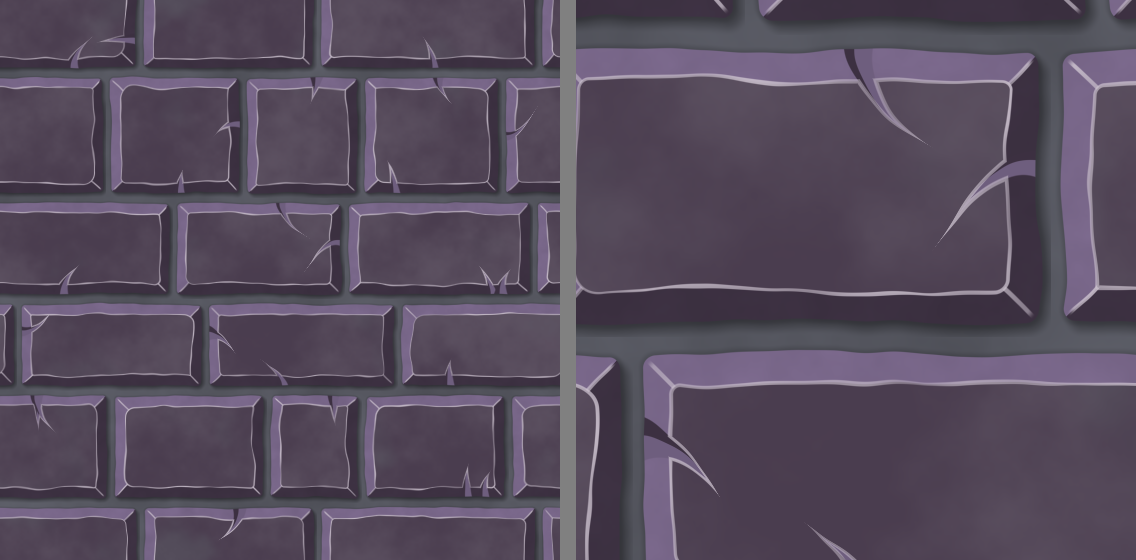
Left: the whole. Right: its middle third, enlarged.
Reproduce this texture procedurally as a Shadertoy shader.

```glsl
// Painted wall of bevelled purple stones in five uneven courses, with chipped edges and grey mortar.

const vec3 MORTAR = vec3(0.335, 0.340, 0.375);
const vec3 FACE_DARK = vec3(0.290, 0.238, 0.308);
const vec3 FACE_PALE = vec3(0.362, 0.318, 0.380);
const vec3 BEVEL_LIT = vec3(0.470, 0.400, 0.535);
const vec3 BEVEL_SHADE = vec3(0.235, 0.190, 0.255);
const vec3 HIGHLIGHT = vec3(0.790, 0.750, 0.800);
const vec2 HALF_GAP = vec2(0.0075, 0.0095);
const float BEVEL = 0.0175;

// Course boundaries from the bottom up, and the joints of each course.
const float COURSE[6] = float[6](0.102, 0.302, 0.466, 0.646, 0.870, 1.102);
const vec4 JOINTS[5] = vec4[5](
    vec4(0.198, 0.477, 0.646, 0.909),
    vec4(0.031, 0.367, 0.711, 1.031),
    vec4(0.309, 0.616, 0.952, 1.309),
    vec4(0.190, 0.434, 0.645, 0.897),
    vec4(0.250, 0.566, 0.962, 1.250));

struct Stone { vec2 center; vec2 halfSize; vec2 id; };

vec3 hash3(vec2 p) {
    vec3 q = fract(p.xyx * vec3(0.1031, 0.1030, 0.0973));
    q += dot(q, q.yxz + 33.33);
    return fract((q.xxy + q.yzz) * q.zyx);
}

// Value noise that wraps after the given whole number of cells.
float noise(vec2 uv, float cells) {
    vec2 p = uv * cells, i = floor(p), f = fract(p);
    f = f * f * (3.0 - 2.0 * f);
    vec2 a = mod(i, cells), b = mod(i + 1.0, cells);
    return mix(mix(hash3(a).x, hash3(vec2(b.x, a.y)).x, f.x),
               mix(hash3(vec2(a.x, b.y)).x, hash3(b).x, f.x), f.y);
}

float fbm(vec2 uv, float cells) {
    float sum = 0.0, weight = 0.5;
    for (int i = 0; i < 4; i++) {
        sum += weight * noise(uv + 0.37 * float(i), cells);
        cells *= 2.0;
        weight *= 0.5;
    }
    return sum / 0.9375;
}

float roundBox(vec2 p, vec2 halfSize, float radius) {
    vec2 q = abs(p) - halfSize + radius;
    return length(max(q, 0.0)) + min(max(q.x, q.y), 0.0) - radius;
}

float cover(float d, float px) { return smoothstep(px, -px, d); }

// Wraps p into the wall and finds the stone around it.
Stone findStone(inout vec2 p) {
    if (p.y < COURSE[0]) p.y += 1.0;
    int row = 0;
    for (int i = 1; i < 5; i++) if (p.y >= COURSE[i]) row = i;
    vec4 joint = JOINTS[row];
    if (p.x < joint.x) p.x += 1.0;
    vec2 lo = vec2(joint.x, COURSE[row]), hi = vec2(joint.x + 1.0, COURSE[row + 1]);
    float column = 0.0;
    for (int i = 1; i < 4; i++) {
        if (p.x >= joint[i]) { lo.x = joint[i]; column = float(i); }
        else hi.x = min(hi.x, joint[i]);
    }
    return Stone(0.5 * (lo + hi), 0.5 * (hi - lo) - HALF_GAP, vec2(column, row));
}

// Tapered, bent notch from one edge: x is its distance, y tells how lit its facet is.
vec2 chip(vec2 p, vec2 halfSize, vec2 seed, float px) {
    vec3 place = hash3(seed), form = hash3(seed + 17.3);
    if (form.z > 0.64) return vec2(1.0, 0.0);
    float end = place.y < 0.5 ? -1.0 : 1.0;
    vec2 outward = place.x < 0.72 ? vec2(0.0, end) : vec2(end, 0.0);
    vec2 along = vec2(-outward.y, outward.x);
    float depth = dot(abs(outward), halfSize) - dot(p, outward);
    float reach = mix(0.034, 0.056, form.x);
    float bend = (form.y - 0.5) * 1.5 * depth * depth / reach;
    float u = dot(p, along) - dot(abs(along), halfSize) * mix(-0.75, 0.75, place.z) - bend;
    float d = 0.85 * (abs(u) - mix(0.008, 0.013, form.y) * (1.0 - depth / reach));
    float facing = dot(along, vec2(-1.0, 1.0));
    return vec2(d, smoothstep(-px, px, -(u - 0.002 * facing) * facing));
}

void mainImage(out vec4 fragColor, in vec2 fragCoord) {
    vec2 uv = fragCoord / iResolution.xy;
    float px = 0.8 / iResolution.y;
    Stone stone = findStone(uv);
    vec2 wobble = vec2(noise(uv, 18.0), noise(uv + 0.43, 18.0)) - 0.5;
    wobble += 0.4 * (vec2(noise(uv, 52.0), noise(uv + 0.61, 52.0)) - 0.5);
    vec2 p = uv - stone.center + 0.005 * wobble;
    float body = roundBox(p, stone.halfSize, 0.007);

    // Mortar, darkened around and to the lower right of the stones.
    float cloud = fbm(uv, 9.0), grain = fbm(uv + 0.29, 40.0);
    vec3 color = MORTAR * (0.82 + 0.28 * cloud + 0.08 * grain);
    float shadow = roundBox(p - vec2(0.004, -0.004), stone.halfSize, 0.009);
    color *= 1.0 - 0.28 * smoothstep(0.006, -0.003, shadow);
    color *= 1.0 - 0.12 * smoothstep(0.004, 0.0, body);

    // Bevel, lit on the left and top, with mitred corners.
    vec2 inset = stone.halfSize - abs(p);
    float mitre = inset.x - inset.y;
    vec2 litSides = smoothstep(-px, px, vec2(-p.x, p.y));
    float lit = mix(litSides.x, litSides.y, smoothstep(-px, px, mitre));
    vec3 surface = mix(BEVEL_SHADE, BEVEL_LIT, lit) * (0.94 + 0.12 * grain);

    // Face outline with uneven corners, cut by the chips.
    vec2 corner = stone.id * 5.0 + step(0.0, p) + 3.0;
    float radius = mix(0.003, 0.022, pow(hash3(corner).y, 2.0));
    float face = roundBox(p, stone.halfSize - BEVEL, radius);
    face += 0.006 * (noise(uv + 0.17, 24.0) - 0.5);
    float streak = noise(uv + 0.71, 44.0);
    float miter = cover(abs(mitre) * 0.7 - 0.0012, px) * smoothstep(-0.001, -0.007, body);
    surface = mix(surface, HIGHLIGHT, miter * (0.45 + 0.5 * streak));
    for (int i = 0; i < 2; i++) {
        vec2 notch = chip(p, stone.halfSize, stone.id * 7.0 + float(i) * 41.0 + 5.0, px);
        vec3 facet = mix(BEVEL_SHADE, BEVEL_LIT * 0.92, notch.y);
        surface = mix(surface, facet, cover(notch.x, px));
        face = max(face, -notch.x);
    }

    // Mottled face and its worn, bright rim.
    float mottle = smoothstep(0.25, 0.8, 0.75 * fbm(uv + 0.53, 6.0) + 0.25 * grain);
    vec3 faceColor = mix(FACE_DARK, FACE_PALE, mottle);
    faceColor = mix(faceColor, MORTAR * 1.03, 0.4 * smoothstep(0.55, 0.85, cloud));
    surface = mix(surface, faceColor, cover(face, px));
    float rim = cover(abs(face) - mix(0.0006, 0.0016, streak), px);
    surface = mix(surface, HIGHLIGHT, rim * (0.4 + 0.55 * noise(uv + 0.09, 32.0)));
    color = mix(color, surface, cover(body, px));
    fragColor = vec4(color, 1.0);
}
```
